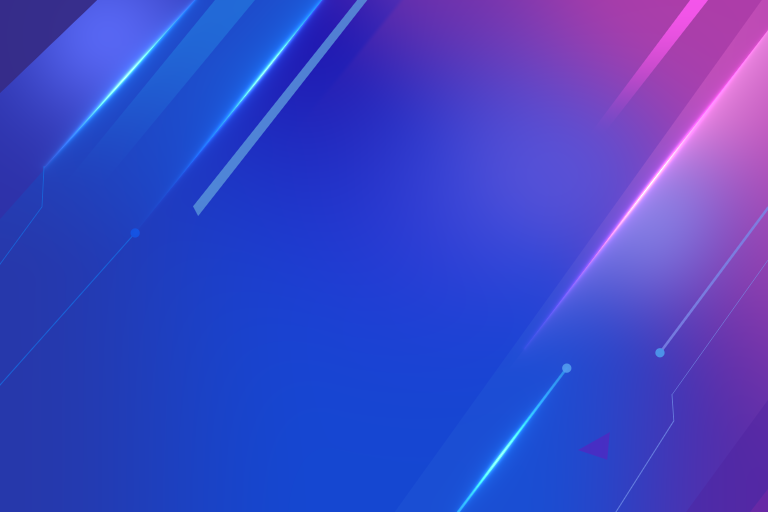
A Shadertoy shader for this background:

```glsl
// Diagonal technology backdrop: a blue to magenta field crossed by slanted
// translucent panels, glowing streaks and thin circuit traces. Soft Gaussian
// pools colour the field; half-planes and segment distances cut the shapes.

// Antialiased coverage of a signed distance, negative inside.
float cover(float d) {
    return clamp(0.5 - d * iResolution.y, 0.0, 1.0);
}

// Signed distance to the line a-b, positive to its right when looking from a to b.
float side(vec2 p, vec2 a, vec2 b) {
    vec2 dir = normalize(b - a);
    return dot(p - a, vec2(dir.y, -dir.x));
}

float segment(vec2 p, vec2 a, vec2 b) {
    vec2 ab = b - a;
    return length(p - a - ab * clamp(dot(p - a, ab) / dot(ab, ab), 0.0, 1.0));
}

float trace(vec2 p, vec2 a, vec2 b, float halfWidth) {
    return cover(segment(p, a, b) - halfWidth);
}

float pool(vec2 p, vec2 centre, vec2 radius) {
    vec2 q = (p - centre) / radius;
    return exp(-dot(q, q));
}

// Strip between two upward edges, fading in from height low to high.
float strip(vec2 p, vec2 a, vec2 b, vec2 c, vec2 d, float low, float high) {
    return cover(max(-side(p, a, b), side(p, c, d))) * smoothstep(low, high, p.y);
}

// Light along a segment, strongest at its peak: a halo and a white-hot core.
vec3 streak(vec2 p, vec2 a, vec2 b, vec2 peak, float reach, vec3 tint) {
    float d = segment(p, a, b);
    float along = pool(p, peak, vec2(reach));
    float core = pool(p, peak, vec2(reach * 0.4)) * exp(-d / 0.0025);
    return tint * along * (0.65 * exp(-d / 0.003) + 0.22 * exp(-d / 0.014)) + 0.5 * core;
}

vec3 field(vec2 p) {
    vec3 col = mix(vec3(0.15, 0.22, 0.67), vec3(0.08, 0.28, 0.82), smoothstep(0.0, 0.65, p.x));
    col = mix(col, vec3(0.15, 0.23, 0.85), 0.8 * pool(p, vec2(0.85, 0.58), vec2(0.38, 0.3)));
    col = mix(col, vec3(0.13, 0.08, 0.68), 0.95 * pool(p, vec2(0.62, 1.0), vec2(0.3, 0.36)));
    col = mix(col, vec3(0.40, 0.14, 0.62), 0.9 * smoothstep(1.0, 1.5, p.x));
    col = mix(col, vec3(0.68, 0.24, 0.66), smoothstep(1.5, 2.22, p.x + p.y));
    // Violet wedge at the top, cut on its left by a slanted edge.
    float wedge = smoothstep(-0.006, 0.006, side(p, vec2(0.54, 0.7), vec2(0.785, 1.0)));
    col = mix(col, vec3(0.44, 0.18, 0.66), 0.65 * wedge * pool(p, vec2(0.87, 1.06), vec2(0.24, 0.2)));
    return mix(col, vec3(0.36, 0.34, 0.86), 0.75 * pool(p, vec2(1.08, 0.66), vec2(0.26, 0.2)));
}

vec3 leftPanels(vec3 col, vec2 p) {
    float edge = side(p, vec2(0.264, 0.545), vec2(0.629, 1.0));
    float panel = cover(edge) * smoothstep(0.45, 0.9, p.y);
    col = mix(col, mix(vec3(0.13, 0.25, 0.75), vec3(0.10, 0.38, 0.86), exp(edge / 0.16)), 0.9 * panel);
    col = mix(col, vec3(0.14, 0.48, 0.87), 0.65 * strip(p, vec2(0.15, 0.67), vec2(0.42, 1.0),
        vec2(0.20, 0.64), vec2(0.498, 1.0), 0.62, 1.0));
    // Lilac panel left of the upper streak, then the dark corner.
    float lilac = cover(side(p, vec2(0.0, 0.572), vec2(0.381, 1.0)));
    col = mix(col, vec3(0.19, 0.18, 0.65), 0.75 * lilac);
    col = mix(col, vec3(0.34, 0.40, 0.95), lilac * pool(p, vec2(0.21, 0.93), vec2(0.18, 0.17)));
    col = mix(col, vec3(0.21, 0.17, 0.53), 0.95 * cover(side(p, vec2(0.0, 0.818), vec2(0.19, 1.0))));
    // Short pale bar with a slanted tip.
    float bar = strip(p, vec2(0.19, 0.362), vec2(0.377, 0.597), vec2(0.21, 0.352), vec2(0.387, 0.578), 0.34, 0.62);
    bar *= cover(side(p, vec2(0.387, 0.578), vec2(0.377, 0.597)) * -1.0 + 0.0);
    return mix(col, vec3(0.36, 0.60, 0.86), 0.8 * bar);
}

vec3 rightPanels(vec3 col, vec2 p) {
    col = mix(col, vec3(0.97, 0.34, 0.93), 0.95 * strip(p, vec2(1.155, 0.742), vec2(1.348, 1.0),
        vec2(1.172, 0.73), vec2(1.383, 1.0), 0.73, 1.0));
    float outer = cover(-side(p, vec2(0.771, 0.0), vec2(1.488, 1.0)));
    vec3 sheen = mix(vec3(0.14, 0.36, 0.84), vec3(0.88, 0.40, 0.80), smoothstep(0.25, 0.9, p.y));
    col = mix(col, sheen, outer * mix(0.35, 0.6, smoothstep(0.5, 1.0, p.y)) * (1.0 - 0.7 * smoothstep(0.95, 1.35, p.x - 0.3 * p.y)));
    // Bright inner panel, lit from its left edge.
    float edge = side(p, vec2(1.025, 0.32), vec2(1.5, 0.941));
    float inner = cover(-edge) * exp(-max(edge, 0.0) / 0.13) * smoothstep(0.25, 0.62, p.y);
    vec3 light = mix(vec3(0.45, 0.48, 0.90), vec3(0.92, 0.55, 0.88), smoothstep(0.48, 0.78, p.y));
    col = mix(col, light, 0.85 * inner);
    col = mix(col, vec3(0.56, 0.56, 0.93), 0.5 * cover(-edge) * pool(p, vec2(1.28, 0.57), vec2(0.12, 0.14)));
    // Violet lower corner and small triangle.
    col = mix(col, vec3(0.30, 0.13, 0.62), 0.4 * cover(-side(p, vec2(1.34, 0.0), vec2(1.5, 0.219))));
    col = mix(col, vec3(0.48, 0.16, 0.65), 0.5 * cover(-side(p, vec2(1.465, 0.0), vec2(1.5, 0.045))));
    vec2 a = vec2(1.129, 0.121), b = vec2(1.191, 0.156), c = vec2(1.186, 0.102);
    float tri = max(max(-side(p, a, b), -side(p, b, c)), -side(p, c, a));
    return mix(col, vec3(0.32, 0.15, 0.76), 0.75 * cover(tri));
}

vec3 circuits(vec3 col, vec2 p) {
    vec2 leftNode = vec2(0.264, 0.545), lowNode = vec2(1.107, 0.281), rightNode = vec2(1.289, 0.311);
    float thin = max(trace(p, vec2(0.086, 0.674), vec2(0.082, 0.596), 0.0008),
                     trace(p, vec2(0.082, 0.596), vec2(0.0, 0.484), 0.0008));
    thin = max(thin, trace(p, leftNode, vec2(0.0, 0.248), 0.001));
    col = mix(col, vec3(0.08, 0.44, 0.90), 0.75 * thin);
    float bent = max(trace(p, vec2(1.203, 0.0), vec2(1.316, 0.178), 0.001),
                     trace(p, vec2(1.316, 0.178), vec2(1.3125, 0.229), 0.0008));
    bent = max(bent, trace(p, vec2(1.3125, 0.229), vec2(1.5, 0.492), 0.0005));
    col = mix(col, vec3(0.46, 0.58, 0.92), 0.75 * bent);
    col = mix(col, vec3(0.48, 0.52, 0.90), 0.85 * trace(p, rightNode, vec2(1.5, 0.594), 0.0025));
    col = mix(col, vec3(0.20, 0.58, 0.90), 0.8 * trace(p, vec2(0.895, 0.0), lowNode, 0.0025));
    col = mix(col, vec3(0.08, 0.32, 0.88), cover(length(p - leftNode) - 0.009));
    float nodes = min(length(p - lowNode), length(p - rightNode)) - 0.009;
    return mix(col, vec3(0.30, 0.57, 0.91), cover(nodes));
}

void mainImage(out vec4 fragColor, in vec2 fragCoord) {
    vec2 p = fragCoord / iResolution.xy * vec2(1.5, 1.0);
    vec3 col = circuits(rightPanels(leftPanels(field(p), p), p), p);
    col += streak(p, vec2(0.088, 0.674), vec2(0.381, 1.0), vec2(0.244, 0.848), 0.19, vec3(0.05, 0.75, 0.85));
    col += streak(p, vec2(0.264, 0.545), vec2(0.629, 1.0), vec2(0.518, 0.863), 0.20, vec3(0.10, 0.65, 0.85));
    col += streak(p, vec2(0.895, 0.0), vec2(1.107, 0.281), vec2(0.977, 0.107), 0.13, vec3(0.05, 0.65, 0.65));
    col += streak(p, vec2(1.025, 0.32), vec2(1.5, 0.941), vec2(1.27, 0.645), 0.28, vec3(0.75, 0.15, 0.65));
    fragColor = vec4(min(col, 1.0), 1.0);
}
```
